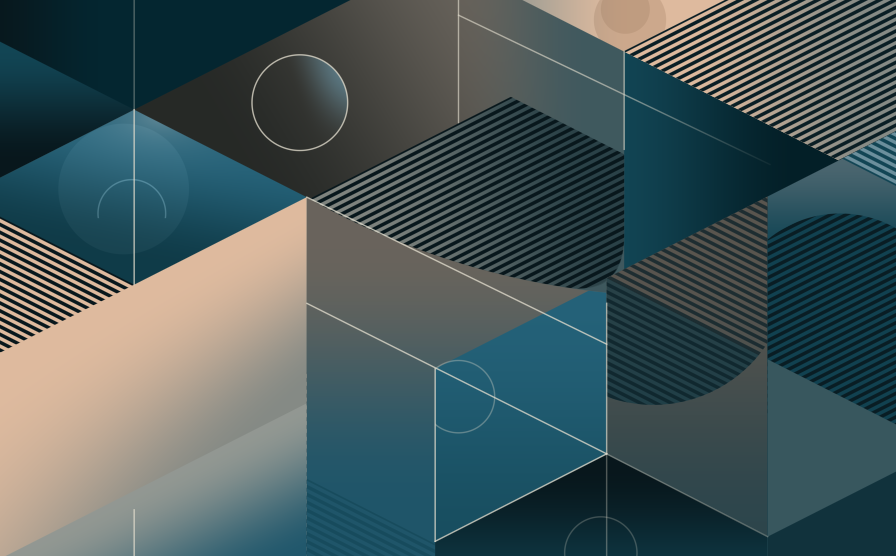
A Shadertoy shader for this background:

```glsl
const float CANVAS_WIDTH = 7.68;
const float SLOPE = 0.507; // steepness of every slanted edge
const float STRIPE_PERIOD = 0.06;
const float LINE_HALF = 0.006;
const vec3 INK = vec3(0.03, 0.09, 0.11);
const vec3 NIGHT = vec3(0.015, 0.15, 0.19);
const vec3 TEAL = vec3(0.07, 0.27, 0.33);
const vec3 BLUE = vec3(0.14, 0.38, 0.47);
const vec3 MIST = vec3(0.42, 0.56, 0.61);
const vec3 SLATE = vec3(0.22, 0.34, 0.37);
const vec3 UMBER = vec3(0.15, 0.16, 0.15);
const vec3 TAUPE = vec3(0.41, 0.39, 0.36);
const vec3 STONE = vec3(0.52, 0.54, 0.52);
const vec3 SAND = vec3(0.87, 0.73, 0.62);
const vec3 CHALK = vec3(0.88, 0.86, 0.8);

vec2 p; // position, y downwards
vec3 col;
float blur;

float past(float d) { return smoothstep(-blur, blur, d); }
float rightOf(float x) { return past(p.x - x); }
float leftOf(float x) { return past(x - p.x); }

// Distances, positive below a falling or rising slanted line
float fall(float level) { return (p.y - SLOPE * p.x - level) / length(vec2(1, SLOPE)); }
float rise(float level) { return (p.y + SLOPE * p.x - level) / length(vec2(1, SLOPE)); }

float stripes(float d) {
  return past((abs(fract(d / STRIPE_PERIOD) - 0.5) - 0.25) * STRIPE_PERIOD);
}
float circle(float x, float y, float radius) { return radius - length(p - vec2(x, y)); }
float ring(float d) { return past(LINE_HALF - abs(d)); }
float smoothMax(float a, float b, float k) {
  float h = max(k - abs(a - b), 0.0) / k;
  return max(a, b) + h * h * k * 0.25;
}
void paint(vec3 color, float mask) { col = mix(col, color, mask); }

void stroke(float ax, float ay, float bx, float by, float strength) {
  vec2 a = vec2(ax, ay), ab = vec2(bx, by) - a;
  float t = clamp(dot(p - a, ab) / dot(ab, ab), 0.0, 1.0);
  paint(CHALK, strength * past(LINE_HALF - length(p - a - ab * t)));
}

void roof() {
  col = mix(UMBER, TAUPE, smoothstep(1.2, 4.4, p.x - 0.6 * p.y));
  paint(SLATE, 0.85 * smoothstep(3.9, 5.1, p.x));
  paint(mix(TEAL, NIGHT * 0.8, smoothstep(5.2, 6.9, p.x)), rightOf(5.35));
  float crescent = smoothstep(-0.1, 0.4, p.x - 2.39 - 0.3 * p.y) * smoothstep(1.3, 0.6, p.y);
  paint(MIST * 0.85, crescent * past(circle(2.57, 0.88, 0.41)));
}

void leftPanels() {
  // Dark corner and the facet under it
  float side = leftOf(2.63), lower = past(fall(0.357)), wall = rise(3.023), foot = rise(4.79);
  vec3 c = mix(INK, NIGHT, smoothstep(-0.2, 1.0, p.x));
  c = mix(c, mix(TEAL, INK, smoothstep(0.4, 1.4, p.y)), lower);
  paint(c, past(-rise(1.523)));
  // Blue diamond with pale upper edge
  c = mix(BLUE, TEAL * 0.85, smoothstep(0.9, 2.0, p.y - 0.2 * p.x));
  c = mix(c, MIST, 0.9 * exp(-3.5 * length((p - vec2(1.4, 1)) * vec2(0.7, 1.4))));
  c += 0.035 * past(circle(1.06, 1.62, 0.56));
  c += 0.16 * ring(circle(1.13, 1.83, 0.29)) * past(1.87 - p.y);
  paint(c, lower * past(rise(1.523)) * side);
  paint(mix(SAND, INK, stripes(fall(1.857))), past(fall(1.857)) * side);
  // Sand wall and its bluish foot
  c = mix(SAND, STONE, smoothstep(0.1, 1.7, wall * (0.5 + 0.25 * p.x)));
  c = mix(c, mix(STONE * 1.1, BLUE * 0.9, smoothstep(0.0, 1.15, foot)), past(foot));
  paint(c, past(wall) * side);
}

void centerPanels() {
  // Striped dome
  float bowl = -circle(5.84, -3.96, 6.5);
  float dome = past(-smoothMax(bowl, p.x - 5.35, 0.5)) * past(rise(3.05)) * past(fall(-1.39));
  vec3 c = mix(STONE * 0.95, SLATE * 0.75, smoothstep(2.4, 4.7, p.x - 0.3 * p.y));
  paint(mix(c, INK, stripes(rise(3.05))), dome * rightOf(2.63));
  // Cube faces
  float cube = past(bowl) * past(rise(3.03)) * rightOf(2.63) * leftOf(5.2);
  paint(mix(TAUPE, BLUE * 0.88, smoothstep(2.1, 4.3, p.y)), cube);
  paint(TEAL, 0.6 * cube * stripes(fall(2.77)) * past(fall(2.77)));
  c = mix(BLUE, TEAL, 0.7 * smoothstep(2.6, 4.8, p.y));
  paint(c, cube * past(rise(5.05)) * rightOf(3.73));
  // Brown column with a striped disc
  float column = past(rise(5.02)) * rightOf(5.2) * leftOf(6.58);
  float disc = column * past(circle(5.6, 2.3, 1.17));
  paint(mix(TAUPE * 0.85, SLATE * 0.8, smoothstep(2.2, 4.6, p.y)), column);
  paint(TEAL * 0.8, 0.65 * disc * past(fall(-0.256)));
  paint(INK * 1.4, 0.75 * disc * stripes(fall(0.0)));
  // Floor
  c = mix(INK, TEAL * 0.85, smoothstep(4.0, 5.1, p.y));
  paint(c, past(rise(6.53)) * past(fall(1.26)) * rightOf(3.73));
}

void rightPanels() {
  // Sand slope, plain then striped
  float slope = past(-fall(-2.27)), wall = rightOf(6.58) * past(rise(5.02));
  vec3 c = mix(STONE * 1.1, SAND, smoothstep(4.1, 5.4, p.x));
  c -= 0.07 * past(circle(5.4, 0.17, 0.31)) + 0.05 * past(circle(5.36, 0.08, 0.21));
  paint(c, slope);
  c = mix(SAND, STONE, smoothstep(5.8, 7.6, p.x));
  paint(mix(c, INK * 1.3, stripes(rise(3.15))), slope * past(rise(3.15)));
  // Blue wall: striped tip and disc, slate foot, dark base
  paint(mix(MIST * 0.72, TEAL, smoothstep(1.3, 2.2, p.y)), wall);
  paint(mix(MIST, TEAL, stripes(fall(-2.3))), wall * past(-fall(-2.3)));
  c = mix(TEAL * 0.95, INK, 0.85 * stripes(rise(0.0)));
  paint(c, wall * past(circle(7.2, 2.8, 0.97)));
  paint(SLATE, wall * past(fall(-0.256)));
  paint(mix(NIGHT, SLATE, 0.25), wall * past(rise(7.936)));
}

void lineWork() {
  stroke(2.63, 1.69, 5.2, 2.95, 0.8);
  stroke(2.63, 2.6, 5.2, 3.89, 0.8);
  stroke(3.73, 4.64, 5.2, 3.89, 0.8);
  stroke(3.73, 4.64, 3.73, 3.16, 0.8);
  stroke(5.2, 3.89, 5.2, 2.6, 0.7);
  stroke(1.15, 0.94, 1.15, 2.44, 0.8);
  stroke(1.15, 4.37, 1.15, 4.9, 0.8);
  stroke(3.93, 0.0, 3.93, 1.05, 0.65);
  stroke(5.35, 0.44, 5.35, 1.28, 0.65);
  stroke(3.93, 0.13, 6.6, 1.41, 0.65 * smoothstep(7.0, 4.8, p.x));
  stroke(5.2, 3.89, 6.58, 4.6, 0.35);
  stroke(5.2, 3.89, 5.2, 4.9, 0.35);
  stroke(1.15, 0.0, 1.15, 0.94, 0.35);
  paint(CHALK, 0.8 * ring(circle(2.57, 0.88, 0.41)));
  paint(CHALK, 0.35 * ring(circle(3.93, 3.4, 0.31)) * rightOf(3.73));
  paint(CHALK, 0.25 * ring(circle(5.15, 4.74, 0.31)));
}

void mainImage(out vec4 fragColor, in vec2 fragCoord) {
  float pixel = CANVAS_WIDTH / iResolution.x;
  blur = 0.7 * pixel;
  p = vec2(fragCoord.x, iResolution.y - fragCoord.y) * pixel;
  roof();
  leftPanels();
  centerPanels();
  rightPanels();
  lineWork();
  fragColor = vec4(col, 1.0);
}
```
